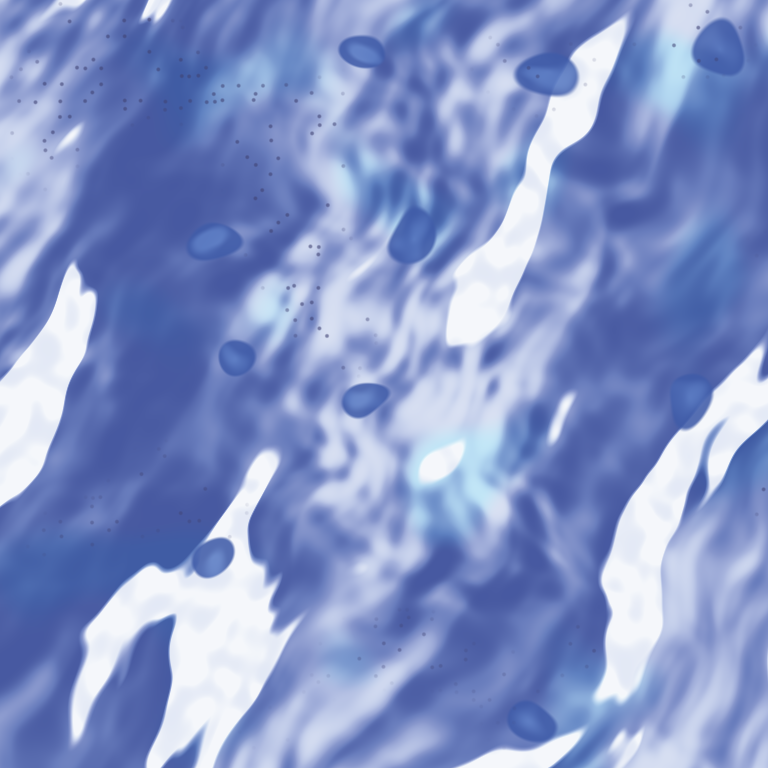
Reproduce this texture procedurally as a three.js fragment shader.

```glsl
#define FIBRE_SCALE vec2(7.5, 2.4)
#define GAP_SCALE vec2(6.5, 2.2)
#define STREAK_SCALE vec2(17.0, 5.0)
#define FINE_SCALE vec2(40.0, 15.0)
#define FIBRE_DIR vec2(0.53, 0.848)
#define BEND 0.035
#define GAP_LEVEL 1.0
#define GAP_EDGE 0.11
#define NUCLEUS_GRID 5.0
#define NUCLEUS_SHARE 0.26
#define SPECK_GRID 95.0

varying vec2 vUv;

float hash(vec2 p) {
  vec3 q = fract(p.xyx * 0.1031);
  q += dot(q, q.yzx + 33.33);
  return fract((q.x + q.y) * q.z);
}

vec2 hash2(vec2 p) {
  return vec2(hash(p + 17.3), hash(p + 71.9));
}

float slope(vec2 cell, vec2 corner, vec2 f) {
  return dot(hash2(cell + corner) * 2.0 - 1.0, f - corner);
}

// Gradient noise with a spread of about one
float noise(vec2 p) {
  vec2 i = floor(p), f = p - i;
  vec2 u = f * f * f * (f * (f * 6.0 - 15.0) + 10.0);
  float low = mix(slope(i, vec2(0.0), f), slope(i, vec2(1.0, 0.0), f), u.x);
  float high = mix(slope(i, vec2(0.0, 1.0), f), slope(i, vec2(1.0), f), u.x);
  return mix(low, high, u.y) / 0.176;
}

// Soft-edged cells, each with its own tone
float fibreTone(vec2 p) {
  vec2 cell = floor(p);
  float sum = 0.0, total = 0.0;
  for (int y = -1; y <= 1; y++) {
    for (int x = -1; x <= 1; x++) {
      vec2 id = cell + vec2(float(x), float(y));
      vec2 d = id + hash2(id) - p;
      float weight = exp(-22.0 * dot(d, d));
      sum += weight * (hash(id + 5.7) - 0.5);
      total += weight;
    }
  }
  return 3.46 * sum / max(total, 1e-9);
}

// Spreads bell-shaped noise evenly from 0 to 1
float evenShare(float n) {
  return 1.0 / (1.0 + exp(-1.75 * n));
}

float rise(float a, float b, float t) {
  return clamp((t - a) / (b - a), 0.0, 1.0);
}

// Stain ramp from dark to pale
vec3 stainColour(float t) {
  vec3 c = mix(vec3(0.28, 0.35, 0.63), vec3(0.41, 0.49, 0.74), rise(0.02, 0.25, t));
  c = mix(c, vec3(0.53, 0.59, 0.80), rise(0.25, 0.50, t));
  c = mix(c, vec3(0.66, 0.71, 0.87), rise(0.50, 0.685, t));
  c = mix(c, vec3(0.79, 0.83, 0.93), rise(0.685, 0.815, t));
  return mix(c, vec3(0.96, 0.97, 0.985), rise(0.815, 0.96, t));
}

// Rounded dark nuclei: x is coverage, y is the distance from the centre
vec2 nucleus(vec2 p) {
  vec2 g = p * NUCLEUS_GRID, id = floor(g);
  vec2 d = fract(g) - mix(vec2(0.3), vec2(0.7), hash2(id + 3.1));
  d.y *= mix(0.85, 1.3, hash(id + 9.4));
  float r = length(d) / mix(0.13, 0.21, hash(id + 1.8));
  float present = step(hash(id + 40.2), NUCLEUS_SHARE);
  return vec2(present * (1.0 - smoothstep(0.88, 1.08, r)), r);
}

// Tiny dust grains
float speck(vec2 p) {
  vec2 g = p * SPECK_GRID, id = floor(g);
  float r = length(fract(g) - mix(vec2(0.35), vec2(0.65), hash2(id)));
  return step(hash(id + 8.6), 0.1) * (1.0 - smoothstep(0.1, 0.35, r));
}

void main() {
  // Bent fibre space: x across the fibres, y along them
  vec2 bend = vec2(noise(vUv * 1.7 + 4.0), noise(vUv * 1.7 + 31.0));
  vec2 ripple = vec2(noise(vUv * 9.0 + 12.0), noise(vUv * 9.0 + 57.0));
  vec2 p = vUv + BEND * bend + 0.006 * ripple;
  vec2 q = vec2(dot(p, vec2(FIBRE_DIR.y, -FIBRE_DIR.x)), dot(p, FIBRE_DIR));

  float region = noise(vUv * 2.6 + 23.0);
  float wear = 0.4 + 0.9 * smoothstep(-1.0, 1.2, region);
  float streak = noise(q * STREAK_SCALE + 44.0);
  float fine = noise(q * FINE_SCALE + 63.0);
  float mottle = noise(p * 27.0 + 81.0);

  // Stained fibres
  float body = 0.65 * fibreTone(q * FIBRE_SCALE + 15.0) + 0.4 * region
    + 0.5 * streak + wear * (0.38 * fine + 0.28 * mottle);
  float tone = 0.87 * evenShare(body);

  // Bright tears between the fibres
  float tear = 0.85 * noise(q * GAP_SCALE + 92.0)
    + 0.4 * noise(q * STREAK_SCALE + 7.0) + 0.1 * fine + 0.25 * region;
  float gap = smoothstep(GAP_LEVEL - GAP_EDGE, GAP_LEVEL + GAP_EDGE, tear);
  tone = mix(tone, 0.90 + 0.10 * evenShare(mottle + 0.5 * fine), gap);
  vec3 colour = stainColour(tone);

  // Cooler blue patches
  float cool = smoothstep(0.5, 1.8, noise(vUv * 6.0 + 70.0)) * (1.0 - gap);
  colour *= mix(vec3(1.0), vec3(0.90, 1.03, 1.02), cool);

  // Nuclei and dust
  vec2 spot = nucleus(vUv + 0.007 * ripple);
  vec3 nucleusColour = mix(vec3(0.36, 0.49, 0.77), vec3(0.25, 0.36, 0.66),
    smoothstep(0.1, 0.9, spot.y + 0.2 * mottle));
  colour = mix(colour, nucleusColour, 0.88 * spot.x);
  float dusty = smoothstep(0.6, 1.5, noise(vUv * 4.0 + 38.0));
  colour = mix(colour, vec3(0.25, 0.26, 0.45), 0.6 * dusty * speck(vUv));

  gl_FragColor = vec4(colour, 1.0);
}
```
